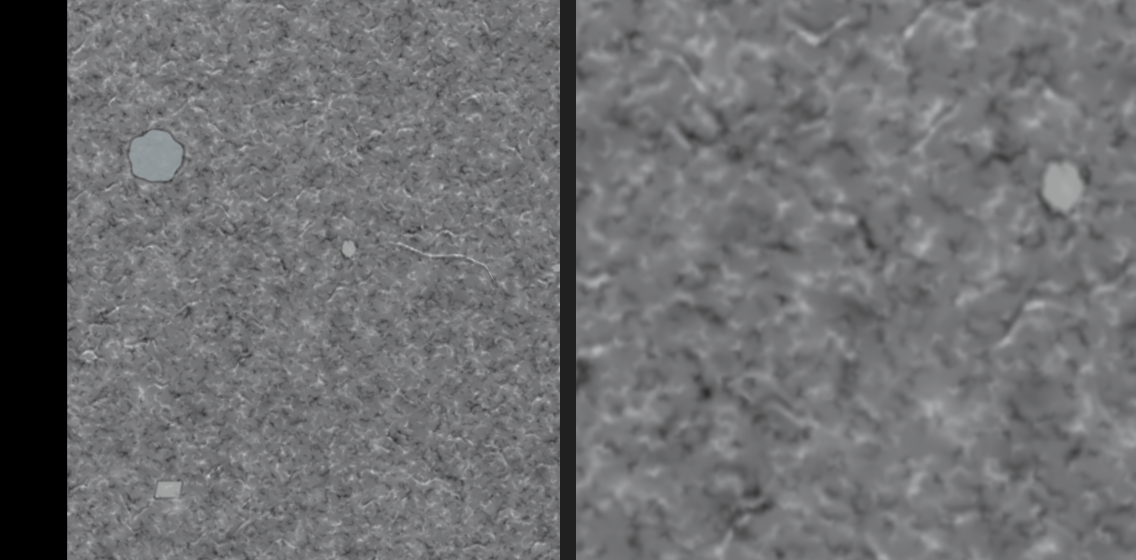
Left, the full canvas; right, a detail of the centre.
A WebGL 1 fragment shader for this texture:

```glsl
precision highp float;
uniform vec2 u_resolution;

vec3 hash3(vec2 cell) {
  vec3 q = fract(vec3(cell.xyx) * vec3(0.1031, 0.1030, 0.0973));
  q += dot(q, q.yxz + 33.33);
  return fract((q.xxy + q.yzz) * q.zyx);
}

// Cellular noise: one curved, mostly level stroke per cell.
// falloff sets the tightness along and across each stroke;
// rarity 0 gives signed strokes, above 0 only the strongest bright ones.
float strokes(vec2 p, vec2 falloff, float seed, float rarity) {
  vec2 base = floor(p);
  float sum = 0.0;
  for (int j = -1; j <= 1; j++) {
    for (int i = -1; i <= 1; i++) {
      vec2 cell = base + vec2(float(i), float(j));
      vec3 place = hash3(cell + seed);
      vec3 style = hash3(cell + seed + 57.3);
      vec2 d = p - cell - place.xy;
      float angle = (place.z - 0.55) * 2.6;
      float c = cos(angle), s = sin(angle);
      d = vec2(c * d.x + s * d.y, c * d.y - s * d.x);
      d.y += (style.x - 0.5) * 2.0 * d.x * d.x + 0.04 * sin(d.x * 11.0 + style.z * 6.3);
      float strength = rarity > 0.0 ? max(style.y - rarity, 0.0) / (1.0 - rarity)
                                    : style.y * 2.0 - 1.0;
      sum += strength * exp(-dot(d * d, falloff));
    }
  }
  return sum;
}

// Signed distance to a rounded chip with an uneven outline.
float chip(vec2 p, vec2 center, vec2 size, float phase) {
  vec2 d = (p - center) / size;
  float a = atan(d.y, d.x);
  float outline = 1.0 + 0.045 * sin(a * 5.0 + phase) + 0.03 * sin(a * 9.0 - phase * 2.0);
  return (length(d) - outline) * min(size.x, size.y);
}

float cover(float dist, float softness) {
  return 1.0 - smoothstep(-softness, softness, dist);
}

void main() {
  vec2 p = gl_FragCoord.xy / u_resolution;

  // Matte ground: broad tone and three sizes of grain
  float tone = 0.463 + 0.012 * (p.y - p.x);
  tone += 0.006 * sin(p.x * 17.0 + 3.0 * sin(p.y * 11.0)) * sin(p.y * 21.0 + 2.0 * sin(p.x * 13.0));
  tone += 0.075 * strokes(p * 27.0, vec2(5.0, 14.0), 3.0, 0.0);
  tone += 0.13 * strokes(p * 48.0, vec2(5.0, 36.0), 19.0, 0.0);
  tone += 0.12 * strokes(p * 61.0 + 7.5, vec2(5.0, 28.0), 41.0, 0.0);
  float fine = strokes(p * 92.0, vec2(6.0, 20.0), 73.0, 0.0);
  tone += 0.11 * fine;

  // Fine raised fibres, each with a shadow beside it
  vec2 bent = p + 0.003 * vec2(sin(p.y * 90.0), sin(p.x * 110.0));
  vec2 shade = bent - vec2(0.001, 0.006);
  float breaks = clamp(0.8 + 1.6 * fine, 0.2, 1.2);
  tone += 0.17 * breaks * strokes(bent * 24.0, vec2(7.0, 190.0), 101.0, 0.45);
  tone -= 0.10 * strokes(shade * 24.0, vec2(8.0, 190.0), 101.0, 0.5);
  tone += 0.20 * breaks * strokes(bent * 12.0, vec2(9.0, 650.0), 131.0, 0.5);
  tone -= 0.10 * strokes(shade * 12.0, vec2(11.0, 650.0), 131.0, 0.55);

  // One long scratch that curls down at its right end
  float along = p.x - 0.68;
  float path = 0.567 - 0.2 * along + 0.005 * sin(along * 55.0) - 0.03 * smoothstep(0.185, 0.21, along);
  float span = smoothstep(0.0, 0.03, along) * (1.0 - smoothstep(0.19, 0.21, along));
  float off = (p.y - path) / 0.0024;
  tone += span * breaks * (0.2 * exp(-off * off) - 0.07 * exp(-(off + 2.6) * (off + 2.6)));

  vec3 color = tone * vec3(0.995, 0.998, 1.01);

  // Faint chips sunk in the ground
  float faint = cover(chip(p, vec2(0.310, 0.092), vec2(0.019, 0.017), 1.0), 0.006);
  faint += 0.7 * cover(chip(p, vec2(0.214, 0.156), vec2(0.012, 0.016), 4.0), 0.006);
  faint += 0.7 * cover(chip(p, vec2(0.576, 0.948), vec2(0.016, 0.020), 2.0), 0.007);
  color += 0.06 * faint;

  // Small pale chips, one of them squarish
  float pale = chip(p, vec2(0.623, 0.556), vec2(0.012, 0.015), 2.5);
  pale = min(pale, chip(p, vec2(0.996, 0.522), vec2(0.011, 0.007), 5.0));
  vec2 slab = abs(p - vec2(0.301, 0.126) - vec2(0.2 * (p.y - 0.126), 0.0)) - vec2(0.018, 0.011);
  pale = min(pale, length(max(slab, 0.0)) + min(max(slab.x, slab.y), 0.0) - 0.003);
  color -= 0.06 * exp(-pow(pale / 0.004, 2.0));
  color = mix(color, vec3(0.63, 0.635, 0.635) + 0.05 * fine, cover(pale, 0.003));

  // Large bluish chip with a dark seam and a broken light rim
  float disc = chip(p, vec2(0.278, 0.721), vec2(0.047, 0.045), 0.8);
  float seam = (disc - 0.002) / 0.003;
  float rim = (disc - 0.008) / 0.003;
  color += 0.05 * breaks * exp(-rim * rim) - 0.11 * breaks * exp(-seam * seam);
  color = mix(color, vec3(0.565, 0.595, 0.61) + 0.18 * (tone - 0.46), cover(disc, 0.0025));

  // Black margin on the left
  float edge = 0.6 / u_resolution.x;
  color *= smoothstep(0.12 - edge, 0.12 + edge, p.x);
  gl_FragColor = vec4(color, 1.0);
}
```
